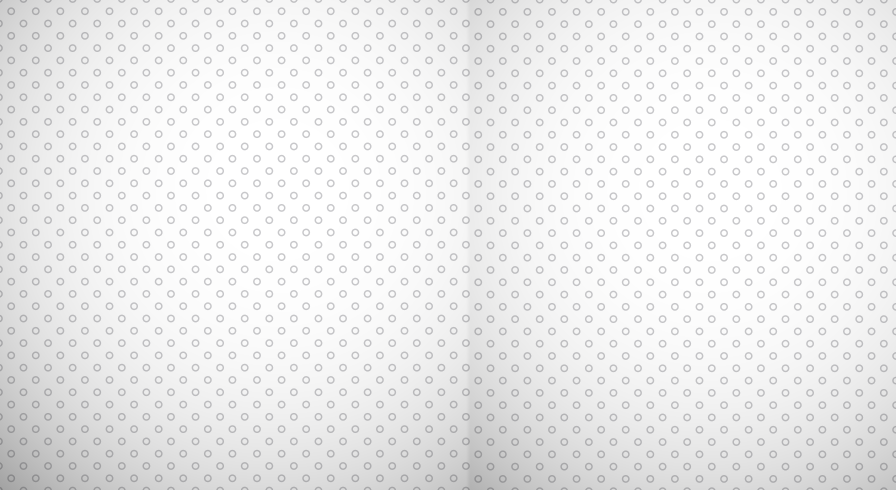
Write a WebGL 2 fragment shader that draws this pattern.

```glsl
#version 300 es
precision highp float;
// Staggered small grey rings on two softly shaded white pages that meet at a fold.

uniform vec2 u_resolution;
out vec4 fragColor;

// Distance to the nearest centre of a unit grid with one more point in each cell.
float staggeredDistance(vec2 q) {
    float corner = length(fract(q + 0.5) - 0.5);
    float middle = length(fract(q) - 0.5);
    return min(corner, middle);
}

// Antialiased coverage of a thin ring.
float ringCoverage(float d, float radius, float halfWidth, float pixel) {
    float outer = clamp(0.5 + (radius + halfWidth - d) / pixel, 0.0, 1.0);
    float inner = clamp(0.5 + (radius - halfWidth - d) / pixel, 0.0, 1.0);
    return outer - inner;
}

// Bright page centre that falls off towards the corners.
float pageShade(vec2 p, vec2 centre) {
    float d = length(p - centre) / 10.0;
    return 1.0 - 0.08 * d * d * d;
}

void main() {
    // One unit is one repeat of the ring grid.
    float pixel = 36.45 / u_resolution.x;
    vec2 p = gl_FragCoord.xy * pixel;

    // Two pages, with a slightly softened fold between them.
    float leftPage = pageShade(p, vec2(11.3, 12.2));
    float rightPage = pageShade(p, vec2(28.9, 12.2));
    float onRight = smoothstep(-0.12, 0.12, p.x - 19.05);
    vec3 paper = vec3(mix(leftPage, rightPage, onRight));

    // Pale rings, printed a hair lower on the right page.
    vec2 gridOrigin = vec2(0.955, -0.024 - 0.025 * step(19.2, p.x));
    float ring = ringCoverage(staggeredDistance(p - gridOrigin), 0.128, 0.03, pixel);
    vec3 ink = paper * vec3(0.785, 0.785, 0.795);

    fragColor = vec4(mix(paper, ink, ring), 1.0);
}
```
